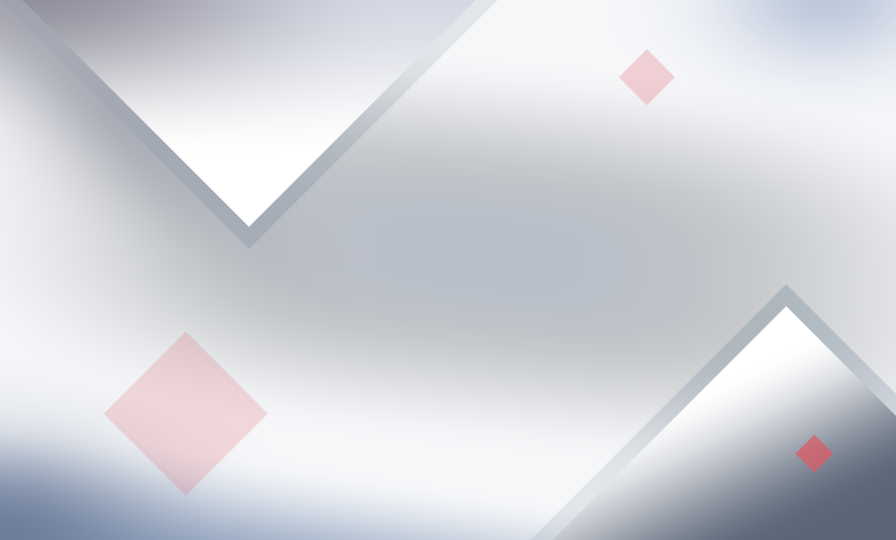
A WebGL 1 fragment shader for this background:

```glsl
precision highp float;

uniform vec2 u_resolution;

// Palette
const vec3 WHITE = vec3(0.965, 0.970, 0.978);
const vec3 BAND_CORE = vec3(0.722, 0.748, 0.792);
const vec3 BAND_RIM = vec3(0.765, 0.775, 0.785);
const vec3 SMOKE = vec3(0.590, 0.600, 0.650);
const vec3 SKY = vec3(0.720, 0.765, 0.850);
const vec3 STEEL = vec3(0.560, 0.630, 0.740);
const vec3 NAVY = vec3(0.380, 0.440, 0.560);
const vec3 SHADOW = vec3(0.570, 0.625, 0.680);
const vec3 SLATE = vec3(0.360, 0.400, 0.470);
const vec3 TOP_DARK = vec3(0.560, 0.560, 0.610);
const vec3 TOP_LIGHT = vec3(0.830, 0.840, 0.885);
const vec3 RED = vec3(0.870, 0.350, 0.390);

// Layout, in canvas heights
const vec2 BAND_CENTER = vec2(0.90, 0.53);
const vec2 BAND_RADII = vec2(0.72, 0.25);
const float BAND_TILT = 0.10;
const vec2 TOP_APEX = vec2(0.461, 0.580);
const vec2 LOW_APEX = vec2(1.459, 0.433);
const float RIM_WIDTH = 0.029;
const float RIM_ALPHA = 0.50;

float glow(vec2 offset, vec2 radii) {
    vec2 q = offset / radii;
    return exp(-dot(q, q));
}

// Right-angled wedge opening along positive y from its apex
float wedge(vec2 q) {
    return (abs(q.x) - q.y) * 0.70711;
}

float cover(float dist) {
    float pixel = 1.0 / u_resolution.y;
    return 1.0 - smoothstep(-0.7 * pixel, 0.7 * pixel, dist);
}

float diamond(vec2 q, float radius) {
    return cover((abs(q.x) + abs(q.y) - radius) * 0.70711);
}

vec3 backdrop(vec2 p) {
    // Wide grey band
    vec2 q = p - BAND_CENTER;
    q.y += BAND_TILT * q.x;
    q = abs(q) / BAND_RADII;
    float d = pow(dot(q * q, q), 1.0 / 3.0);
    vec3 band = mix(BAND_CORE, BAND_RIM, smoothstep(0.1, 0.8, d));
    vec3 color = mix(band, WHITE, smoothstep(0.5, 1.5, d));

    // Smoky diagonal at upper left
    vec2 s = p - vec2(0.20, 0.82);
    vec2 diagonal = vec2(s.x - s.y, s.x + s.y) * 0.70711;
    color = mix(color, SMOKE, 0.75 * glow(diagonal, vec2(0.35, 0.12)));
    color = mix(color, TOP_DARK, 0.7 * glow(p - vec2(0.0, 1.03), vec2(0.22, 0.16)));

    // Cool tints at upper right and along the floor
    color = mix(color, SKY, 0.9 * glow(p - vec2(1.53, 1.01), vec2(0.20, 0.13)));
    float floorTint = 1.0 - smoothstep(0.0, 0.23, p.y + 0.15 * p.x);
    color = mix(color, STEEL, floorTint);
    return mix(color, NAVY, 0.75 * glow(p, vec2(0.25, 0.17)));
}

// Translucent rim around a wedge, weaker away from the apex
vec3 addRim(vec3 color, vec2 q) {
    float fade = mix(1.0, 0.4, smoothstep(0.0, 0.5, length(q)));
    return mix(color, SHADOW, RIM_ALPHA * fade * cover(wedge(q) - RIM_WIDTH));
}

void main() {
    vec2 p = gl_FragCoord.xy / u_resolution.y;
    // Keep right-hand shapes anchored to the right edge
    float shift = u_resolution.x / u_resolution.y - 1.6623;
    vec2 r = p - vec2(shift, 0.0);
    vec3 color = backdrop(p);

    // Upper wedge
    vec2 top = p - TOP_APEX;
    vec3 topShade = mix(TOP_DARK, TOP_LIGHT, smoothstep(0.05, 0.75, p.x));
    vec3 topFill = mix(vec3(1.0), topShade, smoothstep(0.12, 0.45, top.y));
    color = addRim(color, top);
    color = mix(color, topFill, cover(wedge(top)));

    // Lower wedge
    vec2 low = vec2(r.x - LOW_APEX.x, LOW_APEX.y - r.y);
    float lowShade = smoothstep(0.07, 0.43, low.y + 0.5 * low.x);
    color = addRim(color, low);
    color = mix(color, mix(vec3(1.0), SLATE, lowShade), cover(wedge(low)));

    // Red diamonds
    color = mix(color, RED, 0.20 * diamond(p - vec2(0.344, 0.234), 0.152));
    color = mix(color, RED, 0.25 * diamond(r - vec2(1.201, 0.857), 0.052));
    color = mix(color, RED, 0.72 * diamond(r - vec2(1.511, 0.160), 0.035));

    gl_FragColor = vec4(color, 1.0);
}
```
